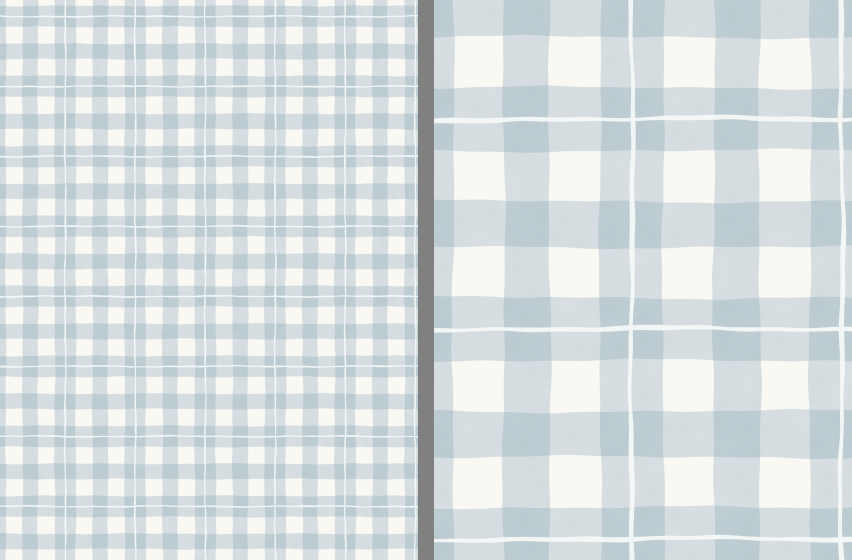
Left: the whole. Right: its middle third, enlarged.
Write a Shadertoy shader that draws this pattern.

```glsl
float hash(vec2 p) {
    p = fract(p * vec2(0.1031, 0.1137));
    p += dot(p, p.yx + 33.33);
    return fract((p.x + p.y) * p.x * 7.3);
}

// Uneven brush edge: layered sines, different for each seed
float wobble(float along, float seed) {
    float phase = 6.2832 * hash(vec2(seed, seed * 1.7 + 4.0));
    return 0.0055 * sin(along * 2.9 + phase)
         + 0.0035 * sin(along * 7.3 + phase * 3.0)
         + 0.0020 * sin(along * 19.0 + phase * 5.0);
}

// Coverage of a strip whose two edges waver independently
float strip(float across, float along, float halfWidth, float seed, float aa) {
    float low = -halfWidth + wobble(along, seed);
    float high = halfWidth + wobble(along, seed + 31.0);
    return smoothstep(-aa, aa, min(across - low, high - across));
}

// Wide and narrow bands alternate every half repeat
float bands(float across, float along, float seed, float aa) {
    float id = round(across * 2.0);
    float halfWidth = mod(id, 2.0) < 0.5 ? 0.15 : 0.109;
    return strip(across - id * 0.5, along, halfWidth, seed + id * 2.3, aa);
}

// Fine painted line through the middle of each wide band
float pinstripe(float across, float along, float seed, float aa) {
    float id = round(across);
    float offset = across - id - wobble(along, seed + id * 3.1);
    float halfWidth = 0.0105 + 0.3 * wobble(along * 1.6, seed + id * 5.7);
    return smoothstep(-aa, aa, halfWidth - abs(offset));
}

// Cellular noise: distance to the nearest scattered point
float cellular(vec2 p) {
    vec2 cell = floor(p);
    float nearest = 2.0;
    for (int y = -1; y <= 1; y++)
    for (int x = -1; x <= 1; x++) {
        vec2 c = cell + vec2(x, y);
        vec2 point = c + vec2(hash(c + 17.0), hash(c + 59.0));
        nearest = min(nearest, distance(p, point));
    }
    return nearest;
}

void mainImage(out vec4 fragColor, in vec2 fragCoord) {
    // Eight repeats down, square cells, origin on a line crossing
    vec2 p = fragCoord * 8.0 / iResolution.y - vec2(0.932, 0.766);
    float aa = 5.5 / iResolution.y;

    float vertical = bands(p.x, p.y, 11.0, aa);
    float horizontal = bands(p.y, p.x, 83.0, aa);

    // Two translucent washes, darker where they cross
    vec3 cream = vec3(0.975, 0.973, 0.953);
    vec3 pale = vec3(0.837, 0.868, 0.884);
    vec3 blue = vec3(0.738, 0.800, 0.822);
    vec3 color = mix(mix(cream, pale, vertical), mix(pale, blue, vertical), horizontal);

    // Faint pigment mottling inside the washes
    float pigment = max(vertical, horizontal);
    color += pigment * 0.014 * (cellular(p * 9.0) - 0.45);

    float lines = max(pinstripe(p.x, p.y, 141.0, aa), pinstripe(p.y, p.x, 207.0, aa));
    color = mix(color, vec3(0.965, 0.975, 0.970), lines * 0.93);

    fragColor = vec4(color, 1.0);
}
```
